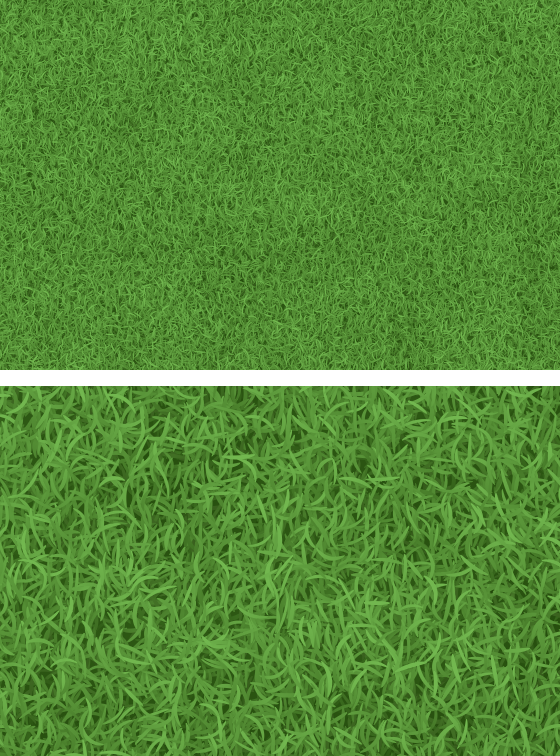
Top: the whole. Bottom: its middle third, enlarged.
Reproduce this texture procedurally as a Shadertoy shader.

```glsl
const vec3 SHADE_GREEN = vec3(0.15, 0.31, 0.055);
const vec3 LEAF_GREEN  = vec3(0.29, 0.50, 0.17);
const vec3 TIP_GREEN   = vec3(0.39, 0.64, 0.26);
const vec3 DRY_GREEN   = vec3(0.25, 0.39, 0.14);

const int   LAYERS       = 18;
const float CELL         = 0.024;   // grid pitch, in canvas heights
const float HALF_LENGTH  = 0.017;   // longest blade, from its middle
const float HALF_WIDTH   = 0.0018;
const float MAX_BEND     = 0.9;
const float UPRIGHT      = 0.25;    // preference for vertical blades
const float LOW_TONE     = 0.20;
const float HIGH_TONE    = 1.05;
const float SOIL_TONE    = 0.05;
const float TONE_SPREAD  = 0.5;
const float SHADOW       = 0.07;
const float SHADOW_WIDTH = 0.0045;
const vec2  SHADOW_SHIFT = vec2(0.0008, -0.0012);
const float PATCH_SCALE  = 9.0;
const float PATCH_TONE   = 0.14;
const float MID_TONE     = 0.55;
const float PI           = 3.14159;

vec4 hash4(vec3 p) {
    vec4 q = fract(p.xyzx * vec4(0.1031, 0.1030, 0.0973, 0.1099));
    q += dot(q, q.wzxy + 33.33);
    return fract((q.xxyz + q.yzzw) * q.zywx);
}

float valueNoise(vec2 p) {
    vec2 i = floor(p), f = fract(p);
    f = f * f * (3.0 - 2.0 * f);
    float low  = mix(hash4(vec3(i, 7.0)).x, hash4(vec3(i + vec2(1, 0), 7.0)).x, f.x);
    float high = mix(hash4(vec3(i + vec2(0, 1), 7.0)).x, hash4(vec3(i + vec2(1, 1), 7.0)).x, f.x);
    return mix(low, high, f.y);
}

// x: distance to the curved spine, y: position along it (-1 to 1 on the blade)
vec2 bladeSpace(vec2 p, float angle, float halfLength, float bend) {
    float c = cos(angle), s = sin(angle);
    p = vec2(c * p.x + s * p.y, c * p.y - s * p.x);
    float along = p.x / halfLength;
    float curve = 0.5 * bend * halfLength * (along * along - 0.33);
    float slope = bend * along;
    return vec2(abs(p.y - curve) / sqrt(1.0 + slope * slope), along);
}

// Paints one layer of blades over the surface; x: tone, y: dryness
vec2 paintLayer(vec2 surface, vec2 uv, float layer, float pixel) {
    float depth = layer / float(LAYERS - 1);
    uv += hash4(vec3(layer, 3.0, 5.0)).xy * CELL;
    vec2 home = floor(uv / CELL);

    for (int y = -1; y <= 1; y++)
    for (int x = -1; x <= 1; x++) {
        vec2 cell = home + vec2(x, y);
        vec4 place = hash4(vec3(cell, layer + 11.0));
        vec4 look  = hash4(vec3(cell, layer + 61.0));

        vec2 p = uv - (cell + place.xy) * CELL;
        float angle = PI * place.z + UPRIGHT * sin(2.0 * PI * place.z);
        float bend = (2.0 * place.w - 1.0) * MAX_BEND;
        float halfLength = HALF_LENGTH * mix(0.6, 1.0, look.x);

        // Soft shadow on the layers beneath
        vec2 s = bladeSpace(p - SHADOW_SHIFT, angle, halfLength, bend);
        float shade = (1.0 - smoothstep(0.0, SHADOW_WIDTH, s.x))
                    * (1.0 - smoothstep(0.8, 1.1, abs(s.y)));
        surface.x *= 1.0 - SHADOW * shade;

        // Blade, tapered to its ends and lighter towards the tip
        vec2 b = bladeSpace(p, angle, halfLength, bend);
        float taper = sqrt(max(1.0 - b.y * b.y, 0.0));
        float width = HALF_WIDTH * mix(0.7, 1.1, look.w) * taper;
        float cover = clamp((width - b.x) / pixel + 0.5, 0.0, 1.0)
                    * smoothstep(0.0, 0.3, taper);
        float tone = mix(LOW_TONE, HIGH_TONE, depth)
                   + TONE_SPREAD * (look.y - 0.5) + 0.08 * b.y;
        surface = mix(surface, vec2(tone, look.z), cover);
    }
    return surface;
}

vec3 grassColour(float tone, float dryness) {
    tone = clamp(tone, -0.15, 1.25);
    vec3 colour = tone < MID_TONE
        ? mix(SHADE_GREEN, LEAF_GREEN, tone / MID_TONE)
        : mix(LEAF_GREEN, TIP_GREEN, (tone - MID_TONE) / (1.0 - MID_TONE));
    float dry = smoothstep(0.4, 0.9, dryness) * (1.0 - smoothstep(0.2, 0.7, tone));
    return mix(colour, DRY_GREEN, 0.6 * dry);
}

void mainImage(out vec4 fragColor, in vec2 fragCoord) {
    float pixel = 1.0 / iResolution.y;
    vec2 uv = fragCoord * pixel;

    // Soil first, then blades from the lowest layer to the highest
    vec2 surface = vec2(SOIL_TONE, 0.5);
    for (int i = 0; i < LAYERS; i++)
        surface = paintLayer(surface, uv, float(i), pixel);

    // Faint lighter and darker patches
    surface.x += PATCH_TONE * (valueNoise(uv * PATCH_SCALE) - 0.5);
    fragColor = vec4(grassColour(surface.x, surface.y), 1.0);
}
```
